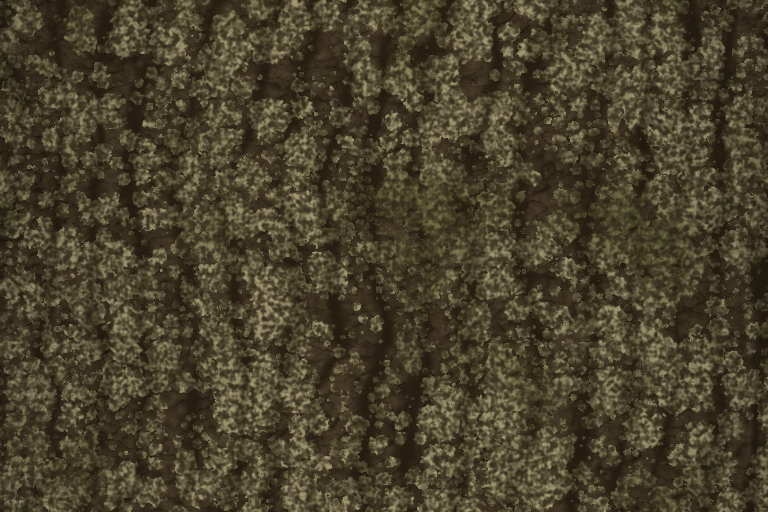
Give the GLSL for this texture, as a Shadertoy shader.

```glsl
#define RIDGES 10.5
#define ROSETTES 15.0
#define FROND_SCALE 72.0
#define COVERAGE 0.07
#define FURROW_COLOR vec3(0.135, 0.105, 0.060)
#define BARK_COLOR vec3(0.325, 0.270, 0.190)
#define LICHEN_SHADE vec3(0.195, 0.175, 0.100)
#define LICHEN_LIGHT vec3(0.590, 0.555, 0.415)
#define MOSS_COLOR vec3(0.315, 0.315, 0.165)

// Random vector in -1..1
vec2 hash2(vec2 p) {
    vec2 k = vec2(dot(p, vec2(127.1, 311.7)), dot(p, vec2(269.5, 183.3)));
    return 2.0 * fract(sin(k) * 43758.55) - 1.0;
}

float gradientNoise(vec2 p) {
    vec2 i = floor(p), f = fract(p);
    vec2 u = f * f * f * (f * (f * 6.0 - 15.0) + 10.0);
    float a = dot(hash2(i), f);
    float b = dot(hash2(i + vec2(1, 0)), f - vec2(1, 0));
    float c = dot(hash2(i + vec2(0, 1)), f - vec2(0, 1));
    float d = dot(hash2(i + vec2(1, 1)), f - vec2(1, 1));
    return mix(mix(a, b, u.x), mix(c, d, u.x), u.y);
}

float fbm(vec2 p) {
    float sum = 0.0, amp = 0.6;
    for (int i = 0; i < 4; i++) {
        sum += amp * gradientNoise(p);
        p = p * 2.03 + 17.3;
        amp *= 0.6;
    }
    return sum;
}

// Bark relief: 0 in the furrows, 1 on the ridges
float ridgeHeight(vec2 p) {
    float x = p.x * RIDGES - 0.7 * p.y;
    x += 1.1 * gradientNoise(p * vec2(3.0, 2.2));
    x += 0.55 * gradientNoise(p * vec2(8.0, 7.0) + 5.0);
    x += 0.16 * gradientNoise(p * vec2(28.0, 24.0));
    float fromFurrow = abs(fract(x) - 0.5);
    float width = 0.10 + 0.22 * gradientNoise(vec2(floor(x) * 7.3 + 0.5, p.y * 3.5));
    return smoothstep(width - 0.08, width + 0.17, fromFurrow);
}

// One layer of frilled rosettes: x = cover, y = brightness
vec2 rosetteLayer(vec2 p, float scale, float seed) {
    vec2 q = p * scale, cell = floor(q), best = vec2(0);
    for (int j = -1; j <= 1; j++)
    for (int i = -1; i <= 1; i++) {
        vec2 id = cell + vec2(i, j);
        vec2 rnd = hash2(id + seed);
        vec2 center = id + 0.5 + 0.42 * rnd;
        vec2 site = center / scale;
        float patches = gradientNoise(site * vec2(5.0, 3.5)) + 0.6 * gradientNoise(site * 11.0 + 3.0);
        float growth = patches + COVERAGE + 0.25 * rnd.y - 0.35 * (1.0 - ridgeHeight(site));
        float radius = (0.52 + 0.16 * rnd.x) * smoothstep(-0.25, 0.15, growth);
        if (radius < 0.08) continue;

        vec2 v = q - center;
        float frill = gradientNoise(v * 4.0 + id * 3.1);
        float r = length(v) / radius + 0.55 * frill + 0.3 * gradientNoise(v * 9.0 + id);
        float cover = 1.0 - smoothstep(0.80, 1.0, r);
        float angle = atan(v.y, v.x + 0.0001);
        float lobes = 0.5 + 0.5 * sin(angle * floor(10.0 + 3.0 * rnd.y) + 7.0 * frill);
        float light = cover * (0.50 + 0.22 * clamp(r, 0.0, 1.0) + 0.26 * lobes + 0.12 * rnd.x);
        best = max(best, vec2(cover, light));
    }
    return best;
}

void mainImage(out vec4 fragColor, in vec2 fragCoord) {
    vec2 p = fragCoord / iResolution.y;

    // Bark with grit and short cross cracks
    float ridge = ridgeHeight(p);
    float grit = fbm(p * vec2(48.0, 58.0));
    float crackLine = abs(gradientNoise(p * vec2(17.0, 30.0) + 0.5 * grit));
    float crack = 1.0 - smoothstep(0.0, 0.09, crackLine);
    float tone = 0.48 + 0.75 * grit + 0.45 * fbm(p * 7.0 + 9.0) - 0.28 * crack;
    tone = clamp(tone, 0.0, 1.1) * mix(0.12, 1.0, ridge);
    vec3 color = mix(FURROW_COLOR, BARK_COLOR, tone);

    // Lichen: large rosettes, small ones and loose flecks
    vec2 lichen = rosetteLayer(p, ROSETTES, 3.0);
    lichen = max(lichen, rosetteLayer(p + 0.37, ROSETTES * 1.8, 41.0));
    lichen = max(lichen, 0.85 * rosetteLayer(p + 0.71, ROSETTES * 3.7, 87.0));

    // Crumbly fronds with dark gaps
    float frond = gradientNoise(p * FROND_SCALE) + 0.75 * gradientNoise(p * FROND_SCALE * 1.9 + 31.0);
    float crumb = smoothstep(-0.50, 0.50, frond);
    float light = lichen.y * mix(0.18, 1.25, crumb) * mix(0.50, 1.0, ridge);
    float moss = smoothstep(0.0, 0.45, gradientNoise(p * 4.3 + 23.0));
    vec3 bright = mix(LICHEN_LIGHT, MOSS_COLOR, 0.65 * moss);
    vec3 lichenColor = mix(LICHEN_SHADE, bright, clamp(light, 0.0, 1.05));
    color = mix(color, lichenColor, lichen.x * mix(0.50, 1.0, crumb));

    // Trunk turns away at the sides
    float side = abs(fragCoord.x / iResolution.x - 0.5) * 2.0;
    color *= 1.03 - 0.16 * side * side * side;
    fragColor = vec4(color, 1.0);
}
```
